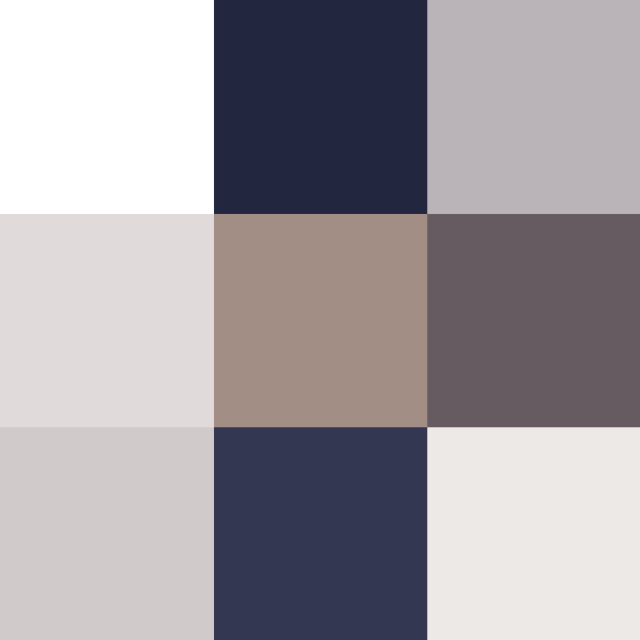
This background is drawn by a three.js fragment shader. Its source:

```glsl
varying vec2 vUv;

const float CELLS = 3.0;         // squares across and down
const float EDGE_SOFT = 0.001;   // half width of the smoothed edge
const vec2 EDGE_SHIFT = vec2(0.001, -0.001);

const vec3 WHITE      = vec3(1.000, 1.000, 1.000);
const vec3 NAVY       = vec3(0.133, 0.149, 0.247);
const vec3 MID_GREY   = vec3(0.730, 0.706, 0.722);
const vec3 PALE_GREY  = vec3(0.878, 0.859, 0.855);
const vec3 TAUPE      = vec3(0.637, 0.557, 0.518);
const vec3 CHARCOAL   = vec3(0.396, 0.357, 0.376);
const vec3 SILVER     = vec3(0.816, 0.792, 0.796);
const vec3 SLATE_BLUE = vec3(0.204, 0.216, 0.318);
const vec3 IVORY      = vec3(0.925, 0.914, 0.906);

// Smooth step across the grid line with the given index
vec2 pastLine(vec2 p, float index) {
  vec2 line = vec2(index / CELLS) + EDGE_SHIFT;
  return smoothstep(line - EDGE_SOFT, line + EDGE_SOFT, p);
}

// Three colours side by side
vec3 row(vec3 left, vec3 middle, vec3 right, float first, float second) {
  return mix(mix(left, middle, first), right, second);
}

void main() {
  vec2 first = pastLine(vUv, 1.0);
  vec2 second = pastLine(vUv, 2.0);

  // Rows from the bottom up
  vec3 bottom = row(SILVER, SLATE_BLUE, IVORY, first.x, second.x);
  vec3 centre = row(PALE_GREY, TAUPE, CHARCOAL, first.x, second.x);
  vec3 top = row(WHITE, NAVY, MID_GREY, first.x, second.x);

  gl_FragColor = vec4(row(bottom, centre, top, first.y, second.y), 1.0);
}
```
